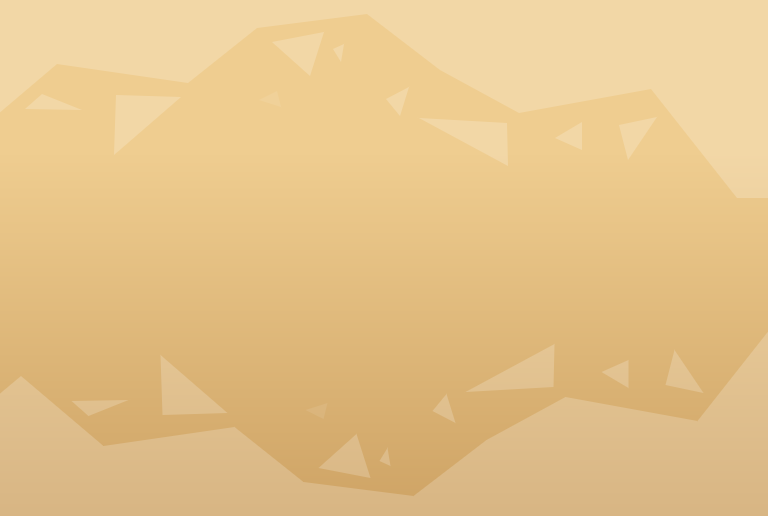
This background is drawn by a WebGL 2 fragment shader. Its source:

```glsl
#version 300 es
precision highp float;
// Warm sand backdrop: a vertical gradient under pale, translucent facets.
// One jagged ridge with scattered shards is built from distance functions,
// then flipped and shifted to form the lower border.

#define GRID vec2(768.0, 516.0)          // design units across the canvas, y down
#define SAND_LIGHT vec3(0.937, 0.804, 0.565)
#define SAND_DARK vec3(0.808, 0.639, 0.394)
#define FADE_START 150.0                 // height where the sand begins to darken
#define VEIL 0.2                         // opacity of the white facets
#define FAINT_VEIL 0.08                  // opacity of the faintest shard
#define MIRROR_SHIFT 46.5                // sideways offset of the lower border
#define MIRROR_SPAN 510.0                // sum of paired upper and lower heights

uniform vec2 u_resolution;
out vec4 fragColor;

const int RIDGE_COUNT = 11;
const vec2 RIDGE[RIDGE_COUNT] = vec2[](
    vec2(-47, 116), vec2(-25.5, 134), vec2(57, 64), vec2(188, 83),
    vec2(257, 28), vec2(367, 14), vec2(440, 70), vec2(519, 113),
    vec2(651, 89), vec2(737, 198), vec2(815, 198));

// Each shard has an anchor corner and two edges leaving it; the last is faint.
const int SHARD_COUNT = 9;
const vec2 ANCHOR[SHARD_COUNT] = vec2[](
    vec2(25, 109), vec2(116, 95), vec2(272, 42), vec2(333, 49), vec2(386, 99),
    vec2(419, 118), vec2(555, 138), vec2(619, 125), vec2(259, 100));
const vec4 EDGES[SHARD_COUNT] = vec4[](
    vec4(17, -15, 57, 1), vec4(65, 2, -2, 60), vec4(52, -10, 38, 34),
    vec4(11, -5, 8, 13), vec4(23, -12, 14, 17), vec4(88, 5, 89, 48),
    vec4(27, -16, 27, 12), vec4(38, -8, 9, 35), vec4(18, -9, 22, 7));

float cross2(vec2 a, vec2 b) {
    return a.x * b.y - a.y * b.x;
}

// Coverage of a shape from its signed distance, one pixel soft.
float coverage(float dist, float pixel) {
    return clamp(0.5 - dist / pixel, 0.0, 1.0);
}

// Negative above the ridge line, scaled by slope to approximate distance.
float ridgeDistance(vec2 p) {
    float dist = 1000.0;
    for (int i = 0; i < RIDGE_COUNT - 1; i++) {
        vec2 a = RIDGE[i];
        vec2 run = RIDGE[i + 1] - a;
        if (p.x >= a.x && p.x < a.x + run.x) {
            dist = cross2(run, p - a) / length(run);
        }
    }
    return dist;
}

// Triangle with corners 0, u and v, wound clockwise on screen.
float shardDistance(vec2 p, vec2 u, vec2 v) {
    float first = -cross2(u, p) / length(u);
    float second = -cross2(v - u, p - u) / length(v - u);
    float third = cross2(v, p) / length(v);
    return max(first, max(second, third));
}

// Opacity of the white veil for one border.
float borderVeil(vec2 p, float pixel) {
    float veil = VEIL * coverage(ridgeDistance(p), pixel);
    for (int i = 0; i < SHARD_COUNT; i++) {
        float opacity = i == SHARD_COUNT - 1 ? FAINT_VEIL : VEIL;
        float dist = shardDistance(p - ANCHOR[i], EDGES[i].xy, EDGES[i].zw);
        veil = max(veil, opacity * coverage(dist, pixel));
    }
    return veil;
}

void main() {
    vec2 uv = gl_FragCoord.xy / u_resolution;
    vec2 p = vec2(uv.x, 1.0 - uv.y) * GRID;
    float pixel = GRID.y / u_resolution.y;

    // Sand gradient
    float fade = clamp((p.y - FADE_START) / (GRID.y - FADE_START), 0.0, 1.0);
    vec3 color = mix(SAND_LIGHT, SAND_DARK, fade);

    // Upper border and its flipped copy
    vec2 flipped = vec2(p.x - MIRROR_SHIFT, MIRROR_SPAN - p.y);
    float veil = max(borderVeil(p, pixel), borderVeil(flipped, pixel));
    fragColor = vec4(mix(color, vec3(1.0), veil), 1.0);
}
```
